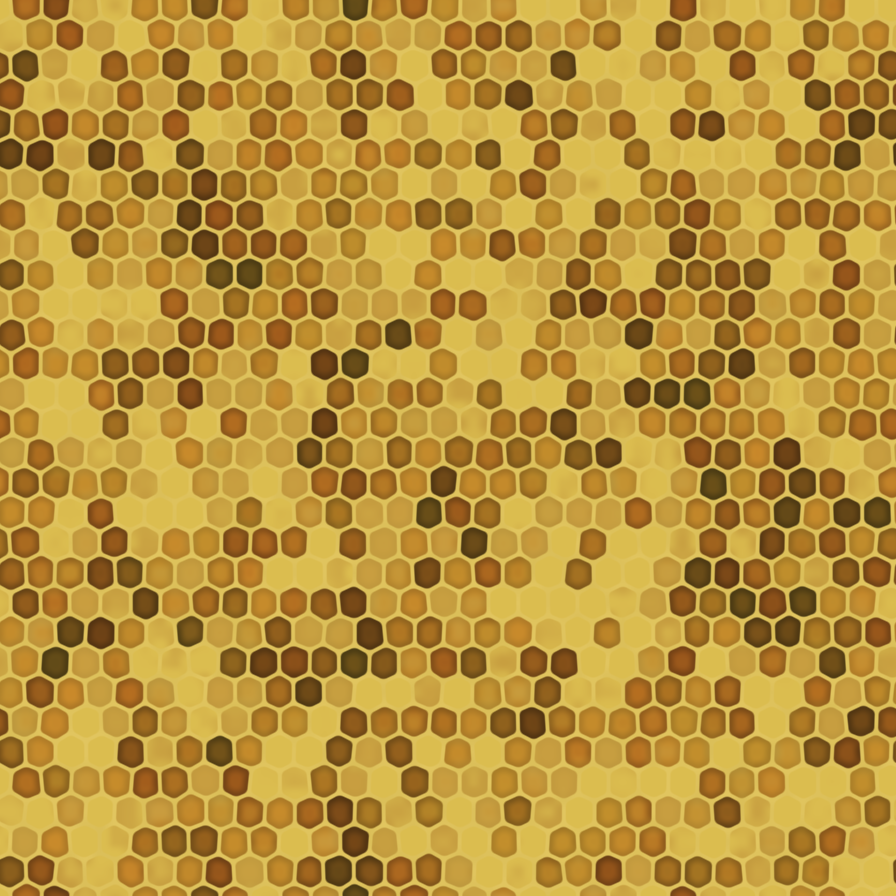
A three.js fragment shader for this pattern:

```glsl
// Honeycomb of 30 by 30 staggered wax cells, from pale capped ones to dark brown brood.
#define CELLS 30.0
#define OFFSET vec2(-0.14, 0.32)
#define JITTER 0.12
#define WALL_INNER 0.03
#define WALL_OUTER 0.10
#define CORNER_ROUNDING 0.12
#define CLUSTERING 0.38
#define RIM_SHADE 0.22
#define WAX vec3(0.87, 0.76, 0.36)

varying vec2 vUv;

float hash(vec2 p) {
  return fract(sin(dot(p, vec2(127.1, 311.7))) * 43758.5453);
}

// Value noise that wraps after the given period.
float noise(vec2 p, float period) {
  vec2 i = floor(p);
  vec2 f = fract(p);
  f = f * f * (3.0 - 2.0 * f);
  float a = hash(mod(i, period) + 0.37);
  float b = hash(mod(i + vec2(1.0, 0.0), period) + 0.37);
  float c = hash(mod(i + vec2(0.0, 1.0), period) + 0.37);
  float d = hash(mod(i + 1.0, period) + 0.37);
  return mix(mix(a, b, f.x), mix(c, d, f.x), f.y);
}

float smoothMin(float a, float b, float k) {
  float h = max(k - abs(a - b), 0.0) / k;
  return min(a, b) - h * h * k * 0.25;
}

float rowShift(float row) {
  return 0.5 * mod(row, 2.0);
}

// Slightly displaced centre of a cell; odd rows move half a cell sideways.
vec2 cellCentre(vec2 id) {
  vec2 key = mod(id, CELLS);
  vec2 wobble = vec2(hash(key + 11.3), hash(key + 47.9)) - 0.5;
  return id + 0.5 + vec2(rowShift(id.y), 0.0) + JITTER * wobble;
}

vec2 nearestCell(vec2 p) {
  float row = floor(p.y);
  vec2 base = vec2(floor(p.x - rowShift(row)), row);
  vec2 best = base;
  float bestDist = 1e3;
  for (int j = -1; j <= 1; j++) {
    for (int i = -1; i <= 1; i++) {
      vec2 id = base + vec2(float(i), float(j));
      float dist = length(cellCentre(id) - p);
      if (dist < bestDist) {
        bestDist = dist;
        best = id;
      }
    }
  }
  return best;
}

// Distance to the cell border, with rounded corners.
float borderDistance(vec2 p, vec2 id) {
  vec2 centre = cellCentre(id);
  float d = 1.0;
  for (int j = -1; j <= 1; j++) {
    for (int i = -1; i <= 1; i++) {
      if (i == 0 && j == 0) continue;
      vec2 other = cellCentre(id + vec2(float(i), float(j)));
      float edge = dot(0.5 * (centre + other) - p, normalize(other - centre));
      d = smoothMin(d, edge, CORNER_ROUNDING);
    }
  }
  return d;
}

// Fill from capped yellow through amber to dark brown.
vec3 honeyColor(float tone) {
  vec3 c = vec3(0.86, 0.74, 0.31);
  c = mix(c, vec3(0.78, 0.62, 0.25), smoothstep(0.27, 0.37, tone));
  c = mix(c, vec3(0.75, 0.54, 0.17), smoothstep(0.40, 0.51, tone));
  c = mix(c, vec3(0.65, 0.43, 0.13), smoothstep(0.54, 0.63, tone));
  c = mix(c, vec3(0.55, 0.35, 0.11), smoothstep(0.64, 0.73, tone));
  return mix(c, vec3(0.39, 0.27, 0.09), smoothstep(0.74, 0.86, tone));
}

void main() {
  vec2 p = vUv * CELLS - OFFSET;
  vec2 id = nearestCell(p);
  vec2 key = mod(id, CELLS);
  float border = borderDistance(p, id);

  // Tone per cell, gathered into loose clusters
  float cluster = noise(cellCentre(key) / 3.0, CELLS / 3.0);
  float tone = mix(hash(key + 3.1), cluster, CLUSTERING);
  float depth = smoothstep(0.28, 0.75, tone);

  // Mottled fill with a darker rim and an olive or reddish tint
  float mottle = noise(p * 2.0, CELLS * 2.0) - 0.5;
  vec3 fill = honeyColor(tone + 0.07 * mottle);
  float tint = hash(key + 71.7) - 0.5;
  fill += depth * vec3(-0.05, 0.05, 0.01) * tint;
  float middle = smoothstep(0.05, 0.38, border);
  fill *= 1.0 - RIM_SHADE * depth * (1.0 - middle);
  fill += depth * middle * (0.5 + mottle) * vec3(0.06, 0.025, 0.0);

  // Soft wax walls
  float inside = smoothstep(WALL_INNER, WALL_OUTER, border);
  vec3 wall = WAX + 0.03 * mottle;
  gl_FragColor = vec4(mix(wall, fill, inside), 1.0);
}
```
